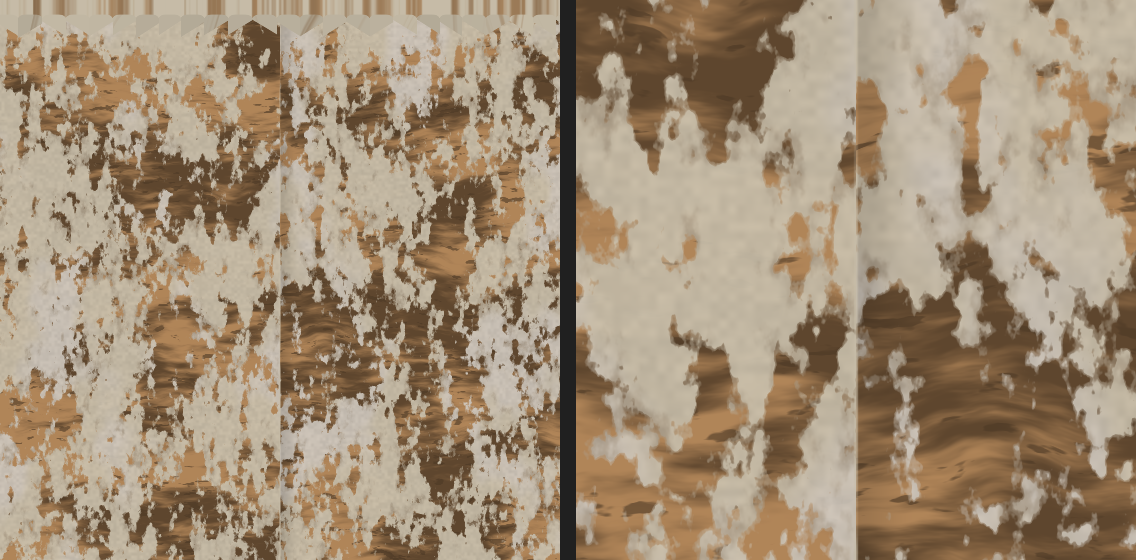
Left, the full canvas; right, a detail of the centre.
Write a WebGL 1 fragment shader that draws this texture.

```glsl
precision highp float;
uniform vec2 u_resolution;

const vec3 CREAM = vec3(0.775, 0.735, 0.655);
const vec3 CHALK = vec3(0.795, 0.765, 0.725);
const vec3 GRIME = vec3(0.60, 0.54, 0.46);
const vec3 UMBER = vec3(0.37, 0.275, 0.18);
const vec3 OCHRE = vec3(0.69, 0.52, 0.345);

float hash(vec2 p) {
  vec3 q = fract(vec3(p.xyx) * 0.1031);
  q += dot(q, q.yzx + 33.33);
  return fract((q.x + q.y) * q.z);
}

float noise(vec2 p) {
  vec2 cell = floor(p), f = fract(p);
  f = f * f * (3.0 - 2.0 * f);
  float low = mix(hash(cell), hash(cell + vec2(1.0, 0.0)), f.x);
  float high = mix(hash(cell + vec2(0.0, 1.0)), hash(cell + vec2(1.0)), f.x);
  return mix(low, high, f.y);
}

float fbm(vec2 p) {
  float sum = 0.0, amp = 0.533;
  for (int i = 0; i < 4; i++) {
    sum += amp * noise(p);
    p = mat2(1.98, 0.24, -0.24, 1.98) * p + 17.3;
    amp *= 0.5;
  }
  return sum;
}

// Bare board: broad stains with fine, nearly horizontal fibres
vec3 bareWood(vec2 uv) {
  vec2 warped = uv + 0.05 * vec2(0.0, fbm(uv * 7.0) - 0.5);
  float stain = fbm(warped * vec2(6.0, 11.0) + 40.0);
  float fibre = fbm(warped * vec2(22.0, 110.0) + 9.0);
  float tone = stain + 0.45 * (fibre - 0.5);
  vec3 wood = mix(UMBER, OCHRE, smoothstep(0.34, 0.68, tone));
  float crack = smoothstep(0.66, 0.74, fbm(warped * vec2(35.0, 120.0) + 71.0));
  return mix(wood, UMBER * 0.8, 0.6 * crack);
}

// Signed thickness of the paint: patches, vertical drips and flakes
float paintHeight(vec2 uv) {
  float patches = fbm(uv * vec2(10.0, 7.5) + 3.0) - 0.5;
  float bands = noise(uv * vec2(2.5, 8.0) + 60.0) - 0.5;
  float drips = fbm(uv * vec2(48.0, 19.0) + 25.0) - 0.5;
  float flakes = fbm(uv * vec2(105.0, 75.0) + 50.0) - 0.5;
  float topCoat = 0.14 * smoothstep(0.88, 0.95, uv.y);
  return 0.9 * patches + 0.2 * bands + 0.8 * drips + 0.65 * flakes + topCoat + 0.035;
}

vec3 paintColor(vec2 uv, float height) {
  vec3 color = mix(CREAM, CHALK, smoothstep(0.48, 0.68, fbm(uv * vec2(9.0, 6.0) + 90.0)));
  float wear = smoothstep(0.48, 0.74, fbm(uv * vec2(65.0, 45.0) + 13.0));
  color = mix(color, GRIME, 0.55 * wear * (1.0 - smoothstep(0.05, 0.28, height)));
  return color * (0.96 + 0.07 * noise(uv * 190.0));
}

vec3 peelingBoard(vec2 uv) {
  float height = paintHeight(uv);
  float coverage = 0.45 * smoothstep(-0.06, 0.0, height) + 0.5 * smoothstep(0.0, 0.05, height);
  return mix(bareWood(uv), paintColor(uv, height), coverage);
}

// Streaks varying along one axis only
vec3 streaks(float s, float woodShare) {
  float tone = noise(vec2(s * 75.0, 4.5)) * 0.7 + noise(vec2(s * 230.0, 8.5)) * 0.3;
  vec3 wood = mix(UMBER, OCHRE, 0.25 + 0.7 * noise(vec2(s * 50.0, 31.5)));
  return mix(CREAM, wood, 0.85 * smoothstep(0.72 - woodShare, 1.05 - woodShare, tone));
}

// Smeared tabs: rounded heads, slanted fills and ragged lower edges
vec3 addTabs(vec3 color, vec2 uv, float edge) {
  float column = uv.x * 24.0 + 0.3 * noise(vec2(uv.x * 12.0, 2.5));
  float id = floor(column), f = fract(column);
  float lean = 1.6 * (hash(vec2(id, 5.0)) - 0.35);
  float head = 0.974 - 0.006 * pow(abs(2.0 * f - 1.0), 5.0);
  float slant = mix(f, 1.0 - f, step(0.4, hash(vec2(id, 11.0))));
  float foot = 0.932 + 0.026 * slant + 0.008 * hash(vec2(id, 19.0));
  float slide = uv.x - lean * (uv.y - head);
  vec3 fill = streaks(slide, 0.18 * hash(vec2(id, 23.0)));
  fill = mix(fill, CREAM, 0.3) * (0.9 + 0.1 * hash(vec2(id, 29.0)));
  color = mix(color, fill, smoothstep(foot - edge, foot + edge, uv.y));
  return mix(color, streaks(uv.x, 0.32), smoothstep(head - edge, head + edge, uv.y));
}

void main() {
  vec2 uv = gl_FragCoord.xy / u_resolution;
  float edge = 0.001;

  // Two boards meet at a thin, broken pale joint
  vec2 boardShift = vec2(3.7, 0.0) * step(0.5, uv.x);
  vec3 color = peelingBoard(uv + boardShift);
  float joint = 1.0 - smoothstep(0.0005, 0.0018, abs(uv.x - 0.5));
  float broken = smoothstep(0.25, 0.6, noise(vec2(3.5, uv.y * 28.0)));
  color = mix(color, CREAM, 0.65 * joint * broken);
  float shade = smoothstep(0.5, 0.502, uv.x) * (1.0 - smoothstep(0.502, 0.535, uv.x));
  color *= 1.0 - 0.12 * shade;

  color = addTabs(color, uv, edge);
  gl_FragColor = vec4(color, 1.0);
}
```
